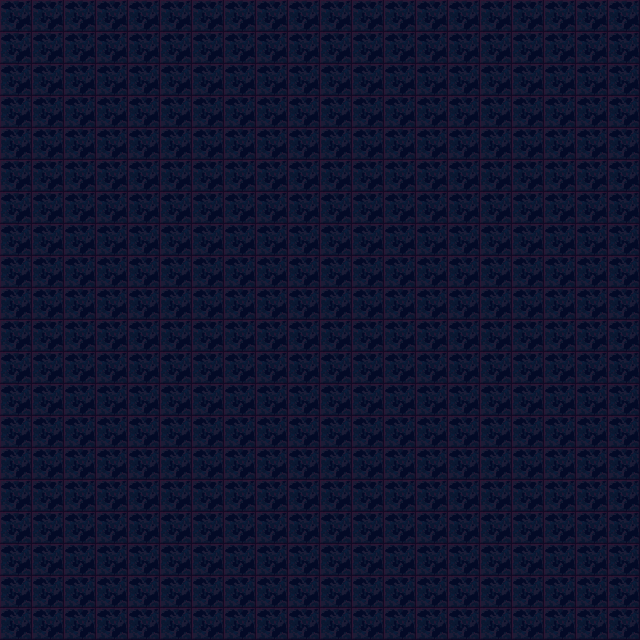
A WebGL 2 fragment shader for this pattern:

```glsl
#version 300 es
precision highp float;
// Grid of identical dark navy stone tiles with plum highlights and dark grooves.

uniform vec2 u_resolution;
out vec4 fragColor;

const float TILES = 20.0;          // repeats across and down
const float LIGHT_WIDTH = 0.036;   // plum edge at left and top, in tiles
const float GROOVE_WIDTH = 0.040;  // dark edge at right and bottom, in tiles
const float BLOTCH_CELLS = 9.0;    // noise cells per tile
const float GRAIN_CELLS = 17.0;
const float BLOTCH_LEVEL = 0.67;   // higher means fewer dark blotches
const float BLOTCH_PULL = 0.30;    // strength of the blotch clusters

const vec3 NAVY   = vec3(0.04, 0.09, 0.19);
const vec3 SLATE  = vec3(0.11, 0.11, 0.21);
const vec3 INK    = vec3(0.01, 0.04, 0.15);
const vec3 TEAL   = vec3(0.04, 0.11, 0.22);
const vec3 GROOVE = vec3(0.06, 0.03, 0.13);
const vec3 PLUM   = vec3(0.19, 0.08, 0.20);

// Blotch clusters: centre and radius, in tile units
const vec3 CLUSTERS[5] = vec3[5](
    vec3(0.27, 0.82, 0.15), vec3(0.60, 0.15, 0.16), vec3(0.10, 0.08, 0.10),
    vec3(0.86, 0.36, 0.10), vec3(0.72, 0.88, 0.09));

float hash(vec2 p) {
    return fract(sin(dot(p, vec2(127.1, 311.7))) * 43758.5453);
}

// Value noise that wraps once per tile
float tileNoise(vec2 uv, float cells, float seed) {
    vec2 p = uv * cells;
    vec2 i = floor(p);
    vec2 f = fract(p);
    f = f * f * (3.0 - 2.0 * f);
    vec2 lo = mod(i, cells) + seed;
    vec2 hi = mod(i + 1.0, cells) + seed;
    return mix(mix(hash(lo), hash(vec2(hi.x, lo.y)), f.x),
               mix(hash(vec2(lo.x, hi.y)), hash(hi), f.x), f.y);
}

// Share of a pixel at x that lies between a and b
float coverage(float x, float a, float b, float pixel) {
    return clamp((min(b, x + 0.5 * pixel) - max(a, x - 0.5 * pixel)) / pixel, 0.0, 1.0);
}

// Closeness to the blotch clusters, wrapped at the tile edges
float clusterPull(vec2 uv) {
    float pull = 0.0;
    for (int k = 0; k < 5; k++) {
        vec2 d = fract(uv - CLUSTERS[k].xy + 0.5) - 0.5;
        pull = max(pull, exp(-dot(d, d) / (CLUSTERS[k].z * CLUSTERS[k].z)));
    }
    return pull;
}

vec3 stone(vec2 uv) {
    float coarse = tileNoise(uv, BLOTCH_CELLS, 3.0);
    float grain = tileNoise(uv, GRAIN_CELLS, 41.0);
    float tint = 0.4 * tileNoise(uv, BLOTCH_CELLS, 73.0) + 0.6 * tileNoise(uv, GRAIN_CELLS, 97.0);

    // Mottled ground
    vec3 color = mix(NAVY, TEAL, smoothstep(0.58, 0.70, grain));
    color = mix(color, SLATE, smoothstep(0.44, 0.56, tint));
    color = mix(color, PLUM, 0.6 * smoothstep(0.74, 0.88, tileNoise(uv, GRAIN_CELLS, 151.0)));

    // Dark blotches
    float blotch = 0.65 * coarse + 0.35 * grain + BLOTCH_PULL * clusterPull(uv);
    return mix(color, INK, smoothstep(BLOTCH_LEVEL - 0.04, BLOTCH_LEVEL + 0.06, blotch));
}

void main() {
    vec2 p = gl_FragCoord.xy / u_resolution * TILES;
    vec2 pixel = TILES / u_resolution;
    vec2 uv = fract(p);
    vec3 color = stone(uv);

    // Signed distance past the nearest joint, rightward and downward
    vec2 joint = (fract(p + 0.5) - 0.5) * vec2(1.0, -1.0);

    // Worn plum highlight
    float light = max(coverage(joint.x, 0.0, LIGHT_WIDTH, pixel.x),
                      coverage(joint.y, 0.0, LIGHT_WIDTH, pixel.y));
    float wear = mix(0.65, 1.0, tileNoise(uv, BLOTCH_CELLS, 211.0));
    color = mix(color, PLUM, light * wear);

    // Dark groove
    float groove = max(coverage(joint.x, -GROOVE_WIDTH, 0.0, pixel.x),
                       coverage(joint.y, -GROOVE_WIDTH, 0.0, pixel.y));
    color = mix(color, GROOVE, 0.85 * groove);

    fragColor = vec4(color, 1.0);
}
```
